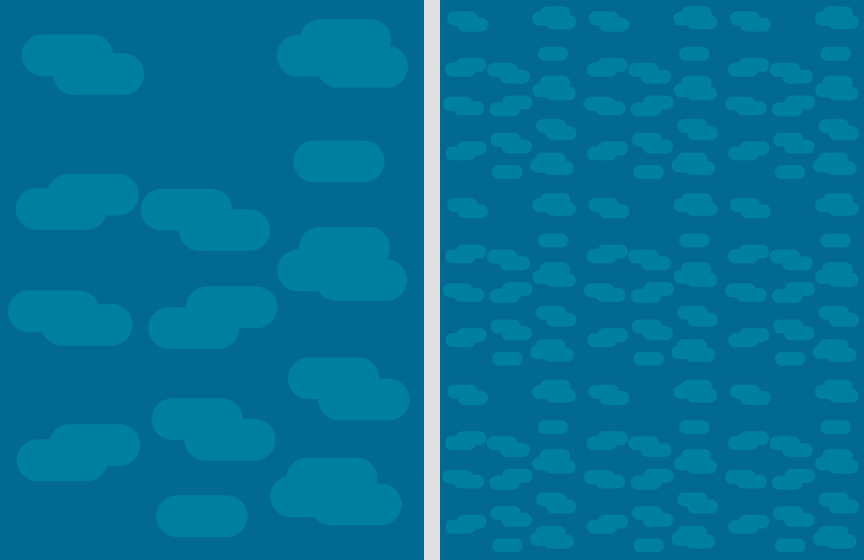
Left, the tile; right, the same tile 3 across and 3 down.
This pattern is drawn by a Shadertoy shader. Its source:

```glsl
const vec3 DEEP_BLUE = vec3(0.008, 0.411, 0.572);
const vec3 CLOUD_TEAL = vec3(0.0, 0.502, 0.629);
const float PILL_RADIUS = 0.0372;
const float PILL_REACH = 0.0442;
const int COLUMNS = 3;
const float CLOUD_COUNT = 13.0;

// Layered sines, 0 to 1, for scattering by index
float scatter(float index, float seed) {
    return 0.5 + 0.3 * sin(2.4 * index + seed) + 0.2 * sin(5.1 * index + 2.0 * seed);
}

vec2 scatter2(float index, float seed) {
    return vec2(scatter(index, seed), scatter(index, seed + 2.3));
}

// Shortest offset on the repeating canvas
vec2 wrapOffset(vec2 offset, vec2 size) {
    return offset - size * round(offset / size);
}

// Distance to a horizontal pill
float pill(vec2 p, float reach, float radius) {
    p.x -= clamp(p.x, -reach, reach);
    return length(p) - radius;
}

// A base pill, with an upper and a lower one on some clouds
float cloud(vec2 p, float index) {
    float kind = mod(index * 7.0 + 3.0, CLOUD_COUNT);
    bool hasLower = kind > 1.5 && kind < 9.5;
    bool hasUpper = kind > 6.5;
    vec2 upper = hasUpper ? mix(vec2(0.026, 0.022), vec2(0.08, 0.042), scatter2(index, 1.0)) : vec2(0.0);
    vec2 lower = hasLower ? mix(vec2(0.034, -0.023), vec2(0.08, -0.044), scatter2(index, 4.0)) : vec2(0.0);
    if (hasUpper && hasLower) {
        upper.x *= 0.7;
        lower = vec2(max(lower.x, upper.x + 0.03), 0.55 * lower.y);
    }

    // Center the whole group
    p.x += 0.5 * max(upper.x, lower.x);
    p.y += 0.5 * (upper.y + lower.y);
    float d = pill(p, PILL_REACH, PILL_RADIUS);
    d = min(d, pill(p - upper, PILL_REACH, PILL_RADIUS));
    return min(d, pill(p - lower, PILL_REACH, PILL_RADIUS));
}

// Three loose columns of clouds, each with its own spacing
float cloudField(vec2 p, vec2 size) {
    float d = 1.0;
    float index = 0.0;
    for (int column = 0; column < COLUMNS; column++) {
        int rows = column == 2 ? 5 : 4;
        float spacing = column == 0 ? 0.23 : (column == 1 ? 0.175 : 0.195);
        float top = column == 0 ? 0.885 : (column == 1 ? 0.6 : 0.905);
        float x = 0.18 + 0.3125 * float(column);
        for (int row = 0; row < rows; row++) {
            vec2 jitter = (scatter2(index, 7.0) - 0.5) * vec2(0.03, 0.036);
            vec2 center = vec2(x * size.x, top - spacing * float(row)) + jitter;
            d = min(d, cloud(wrapOffset(p - center, size), index));
            index += 1.0;
        }
    }
    return d;
}

void mainImage(out vec4 fragColor, in vec2 fragCoord) {
    vec2 size = vec2(iResolution.x / iResolution.y, 1.0);
    vec2 p = fragCoord / iResolution.y;
    float edge = 0.75 / iResolution.y;
    float cover = 1.0 - smoothstep(-edge, edge, cloudField(p, size));
    fragColor = vec4(mix(DEEP_BLUE, CLOUD_TEAL, cover), 1.0);
}
```
